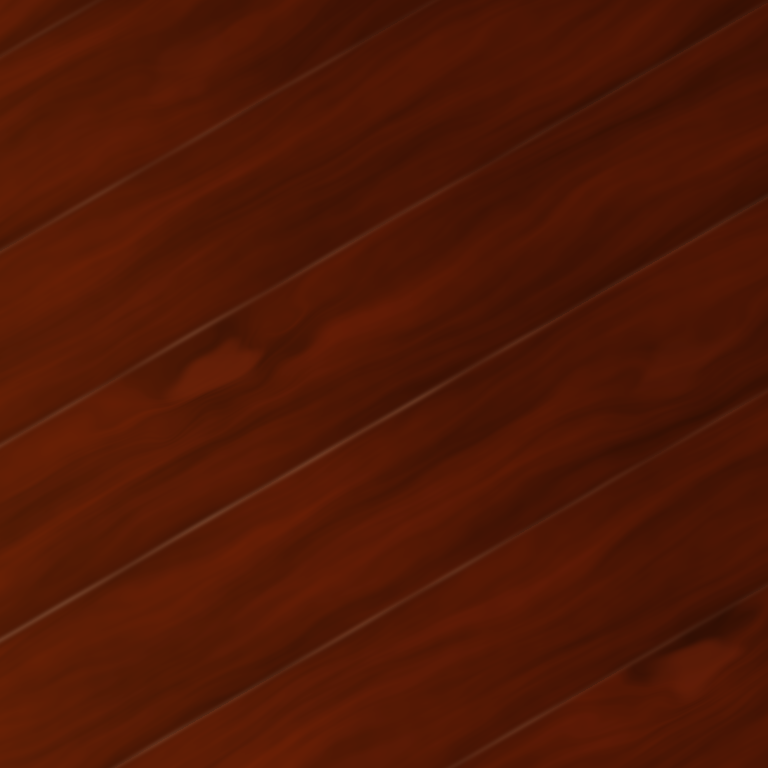
Write a WebGL 1 fragment shader that draws this texture.

```glsl
precision highp float;
// Dark red-brown hardwood floor: planks laid on a 30 degree slant, parted by thin worn seams.
// Each plank stretches gradient noise along its length for grain, and a bump added to
// the across-grain coordinate bends the streaks around one knot per plank.
uniform vec2 u_resolution;

const vec2 ALONG = vec2(0.866, 0.5);     // plank direction
const float PITCH = 0.2189;              // plank width
const float SEAM_OFFSET = 0.1446;        // across position of seam 0
const float SEAM_WIDTH = 0.0026;
const float SEAM_OPACITY = 0.62;
const float SEAM_SHADE = 0.24;           // darkening beside the seams
const vec2 KNOT_SIZE = vec2(0.085, 0.036);
const float KNOT_BEND = 0.075;
const float GRAIN_CONTRAST = 1.0;

const vec3 DARK_GRAIN = vec3(0.225, 0.066, 0.014);
const vec3 RED_WOOD = vec3(0.365, 0.100, 0.018);
const vec3 KNOT_HEART = vec3(0.400, 0.120, 0.030);
const vec3 SEAM_COLOR = vec3(0.470, 0.275, 0.180);
const vec3 WARM_LIGHT = vec3(0.055, 0.027, 0.002);

vec2 randomGradient(vec2 cell) {
  float h = fract(sin(dot(cell, vec2(127.1, 311.7))) * 43758.55);
  return vec2(cos(6.2832 * h), sin(6.2832 * h));
}

float gradientNoise(vec2 p) {
  vec2 i = floor(p), f = p - i;
  vec2 u = f * f * f * (f * (f * 6.0 - 15.0) + 10.0);
  vec2 e = vec2(1.0, 0.0);
  float low = mix(dot(randomGradient(i), f),
                  dot(randomGradient(i + e), f - e), u.x);
  float high = mix(dot(randomGradient(i + e.yx), f - e.yx),
                   dot(randomGradient(i + 1.0), f - 1.0), u.x);
  return 1.4 * mix(low, high, u.y);
}

// Knot placement varies with the plank index: x along, y across, z strength.
vec3 plankKnot(float plank) {
  return vec3(0.5 + mod(-0.54 * plank, 1.26),
              0.6 + 0.22 * sin(1.87 * plank + 0.61),
              0.62 + 0.38 * cos(2.1 * plank));
}

vec3 woodColor(float along, float across, float plank, float f) {
  vec2 q = vec2(along, across) + plank * vec2(7.31, 3.17);

  // Distance to the knot, with a ragged outline
  vec3 knot = plankKnot(plank);
  vec2 d = vec2(along - knot.x, (f - knot.y) * PITCH) / KNOT_SIZE;
  d += 0.45 * vec2(gradientNoise(q * vec2(16.0, 30.0)),
                   gradientNoise(q * vec2(16.0, 30.0) + 41.0));
  float r2 = dot(d, d);

  // Bent grain at three scales
  float grainY = q.y + 0.028 * gradientNoise(q * vec2(3.2, 8.0))
               + 0.006 * gradientNoise(q * vec2(11.0, 30.0))
               + KNOT_BEND * knot.z * exp(-0.5 * r2);
  float broad = gradientNoise(vec2(q.x * 2.2, grainY * 21.0));
  float streak = gradientNoise(vec2(q.x * 3.6 + 9.0, grainY * 52.0));
  float fiber = gradientNoise(vec2(q.x * 14.0, grainY * 135.0));
  float mottle = gradientNoise(q * 38.0);
  float tone = 0.66 + GRAIN_CONTRAST * (0.42 * broad + 0.27 * streak
             + 0.10 * fiber + 0.06 * mottle);

  // Dark, uneven rim and reddish heart of the knot
  float rim = exp(-2.5 * (sqrt(r2) - 1.1) * (sqrt(r2) - 1.1));
  tone -= 0.38 * knot.z * rim * (0.65 + 0.8 * gradientNoise(q * vec2(9.0, 19.0)));
  vec3 color = mix(DARK_GRAIN, RED_WOOD, clamp(tone, -0.1, 1.15));
  return mix(color, KNOT_HEART, 0.7 * knot.z * (1.0 - smoothstep(0.1, 0.9, r2)));
}

void main() {
  vec2 p = gl_FragCoord.xy / u_resolution;
  float along = dot(p, ALONG);
  float across = dot(p, vec2(-ALONG.y, ALONG.x));
  float row = (across - SEAM_OFFSET) / PITCH;
  float plank = floor(row);
  float f = row - plank;

  vec3 color = woodColor(along, across, plank, f);

  // Warm light from the lower left, dimming to the upper right
  float light = 1.0 - smoothstep(-0.1, 0.85, p.x + 0.25 * p.y);
  color += WARM_LIGHT * light;
  color *= 1.03 - 0.16 * smoothstep(0.5, 1.9, p.x + p.y);

  // Soft shade on both sides of each seam, deeper above it
  float shadeVary = 0.8 + 0.6 * gradientNoise(vec2(along * 5.0, plank * 2.7 + 0.4));
  float shade = exp(-f * 9.0) + 0.55 * exp(-(1.0 - f) * 16.0);
  color *= 1.0 - SEAM_SHADE * shade * shadeVary;

  // Pale seam, worn unevenly and fading with distance
  float seam = floor(row + 0.5);
  float waver = 0.0012 * gradientNoise(vec2(along * 7.0, seam * 3.3 + 0.5));
  float seamDist = (row - seam) * PITCH + waver;
  float width = max(SEAM_WIDTH, 0.8 / min(u_resolution.x, u_resolution.y));
  float line = exp(-0.5 * seamDist * seamDist / (width * width));
  float wear = 0.85 + 0.5 * gradientNoise(vec2(along * 9.0, seam * 5.7 + 0.3));
  wear *= max(0.5, 1.0 - 0.16 * abs(seam));
  wear *= mix(1.0, 0.4, smoothstep(0.45, 1.2, along));
  color = mix(color, SEAM_COLOR, clamp(SEAM_OPACITY * line * wear, 0.0, 1.0));

  gl_FragColor = vec4(color, 1.0);
}
```
